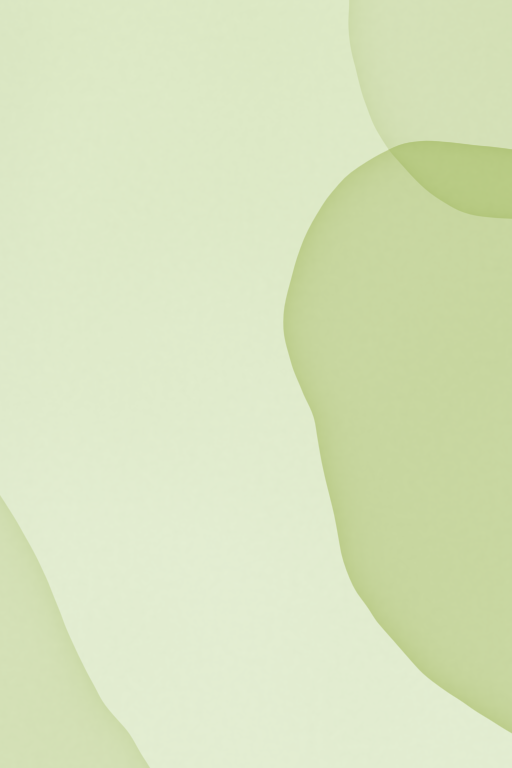
Write a Shadertoy shader that draws this background.

```glsl
const vec3 PAPER_TOP    = vec3(0.864, 0.911, 0.772);
const vec3 PAPER_BOTTOM = vec3(0.887, 0.927, 0.818);
const vec3 POOL_FILL    = vec3(0.783, 0.841, 0.628);
const vec3 POOL_EDGE    = vec3(0.728, 0.795, 0.525);
const vec3 VEIL_FILL    = vec3(0.832, 0.880, 0.716);
const vec3 VEIL_EDGE    = vec3(0.792, 0.849, 0.648);
const vec3 OVERLAP_FILL = vec3(0.724, 0.797, 0.522);
const vec3 OVERLAP_EDGE = vec3(0.690, 0.768, 0.470);

const float RIM_WIDTH = 0.020;    // fade of the darker pigment rim
const float WOBBLE    = 0.0012;   // irregularity of the outlines
const float GRAIN     = 0.007;    // paper texture
const float WASH      = 0.010;    // broad tone variation
const int   STEPS     = 6;        // straight pieces per curve span

// Outline knots in canvas heights; the end knots only steer the curve
const int POOL = 0, CORNER = 1, SLOPE = 2;
const vec2[22] POOL_KNOTS = vec2[22](
    vec2(0.911, 0.753), vec2(0.781, 0.786), vec2(0.667, 0.805), vec2(0.599, 0.813),
    vec2(0.547, 0.816), vec2(0.505, 0.805), vec2(0.449, 0.768), vec2(0.406, 0.711),
    vec2(0.380, 0.642), vec2(0.3685, 0.581), vec2(0.378, 0.531), vec2(0.393, 0.492),
    vec2(0.4085, 0.456), vec2(0.419, 0.398), vec2(0.435, 0.329), vec2(0.4505, 0.258),
    vec2(0.484, 0.2005), vec2(0.534, 0.141), vec2(0.573, 0.1055), vec2(0.667, 0.0455),
    vec2(0.781, -0.016), vec2(0.911, -0.081));
const vec2[12] CORNER_KNOTS = vec2[12](
    vec2(0.458, 1.078), vec2(0.455, 1.013), vec2(0.4545, 0.954), vec2(0.465, 0.902),
    vec2(0.484, 0.844), vec2(0.5065, 0.805), vec2(0.5365, 0.771), vec2(0.573, 0.7395),
    vec2(0.612, 0.721), vec2(0.667, 0.715), vec2(0.755, 0.711), vec2(0.859, 0.711));
const vec2[13] SLOPE_KNOTS = vec2[13](
    vec2(-0.091, 0.466), vec2(-0.0455, 0.417), vec2(0.0, 0.3555), vec2(0.0325, 0.302),
    vec2(0.060, 0.2485), vec2(0.078, 0.203), vec2(0.099, 0.1535), vec2(0.120, 0.112),
    vec2(0.138, 0.081), vec2(0.169, 0.043), vec2(0.186, 0.0145), vec2(0.202, -0.0105),
    vec2(0.224, -0.042));

vec2 knot(int shape, int i) {
    if (shape == POOL) return POOL_KNOTS[i];
    if (shape == CORNER) return CORNER_KNOTS[i];
    return SLOPE_KNOTS[i];
}

vec2 hashGradient(vec2 cell) {
    vec3 h = fract(cell.xyx * vec3(0.1031, 0.1030, 0.0973));
    h += dot(h, h.yzx + 33.33);
    return fract((h.xx + h.yz) * h.zy) * 2.0 - 1.0;
}

float gradientNoise(vec2 p) {
    vec2 i = floor(p), f = p - i;
    vec2 u = f * f * f * (f * (f * 6.0 - 15.0) + 10.0);
    vec2 e = vec2(1.0, 0.0);
    float low  = mix(dot(hashGradient(i), f), dot(hashGradient(i + e), f - e), u.x);
    float high = mix(dot(hashGradient(i + e.yx), f - e.yx),
                     dot(hashGradient(i + e.xx), f - e.xx), u.x);
    return mix(low, high, u.y);
}

vec2 catmullRom(vec2 a, vec2 b, vec2 c, vec2 d, float t) {
    return b + 0.5 * t * (c - a + t * (2.0 * a - 5.0 * b + 4.0 * c - d
                     + t * (3.0 * (b - c) + d - a)));
}

float segmentDistance(vec2 p, vec2 a, vec2 b) {
    vec2 ab = b - a;
    return length(p - a - ab * clamp(dot(p - a, ab) / dot(ab, ab), 0.0, 1.0));
}

// Signed depth, positive inside; facing is the side of the curve that is filled
float depthInside(vec2 p, int shape, int count, float facing) {
    float nearest = 10.0;
    float side = -1.0;
    for (int i = 1; i < count - 2; i++) {
        vec2 k0 = knot(shape, i - 1), k1 = knot(shape, i);
        vec2 k2 = knot(shape, i + 1), k3 = knot(shape, i + 2);
        vec2 a = k1;
        for (int s = 1; s <= STEPS; s++) {
            vec2 b = catmullRom(k0, k1, k2, k3, float(s) / float(STEPS));
            nearest = min(nearest, segmentDistance(p, a, b));
            if ((a.y > p.y) != (b.y > p.y)) {
                float crossing = mix(a.x, b.x, (p.y - a.y) / (b.y - a.y));
                if ((p.x - crossing) * facing > 0.0) side = -side;
            }
            a = b;
        }
    }
    return side * nearest;
}

float coverage(float depth) {
    float blur = 0.8 / iResolution.y;
    return smoothstep(-blur, blur, depth);
}

vec3 pigment(vec3 fill, vec3 edge, float depth) {
    return mix(fill, edge, 0.85 * exp(-max(depth, 0.0) / RIM_WIDTH));
}

void mainImage(out vec4 fragColor, in vec2 fragCoord) {
    vec2 p = fragCoord / iResolution.y;
    vec2 q = p + WOBBLE * vec2(gradientNoise(p * 28.0), gradientNoise(p * 28.0 + 40.0));

    float pool   = depthInside(q, POOL, 22, 1.0);
    float corner = depthInside(q, CORNER, 12, 1.0);
    float slope  = depthInside(q, SLOPE, 13, -1.0);

    // Paper, lighter towards the bottom
    vec3 color = mix(PAPER_BOTTOM, PAPER_TOP, smoothstep(0.1, 1.0, p.y));
    color -= 0.008 * (1.0 - smoothstep(0.0, 0.09, p.x)) * p.y;

    // Translucent shapes and their overlap
    color = mix(color, pigment(VEIL_FILL, VEIL_EDGE, slope), coverage(slope));
    color = mix(color, pigment(VEIL_FILL, VEIL_EDGE, corner), coverage(corner));
    color = mix(color, pigment(POOL_FILL, POOL_EDGE, pool), coverage(pool));
    float overlap = min(pool, corner);
    color = mix(color, pigment(OVERLAP_FILL, OVERLAP_EDGE, overlap * 2.0), coverage(overlap));

    // Washes and grain
    color += WASH * gradientNoise(p * 5.0) * vec3(0.8, 0.6, 1.3);
    color += GRAIN * (gradientNoise(p * 90.0) + 0.6 * gradientNoise(p * 190.0));
    fragColor = vec4(clamp(color, 0.0, 1.0), 1.0);
}
```
